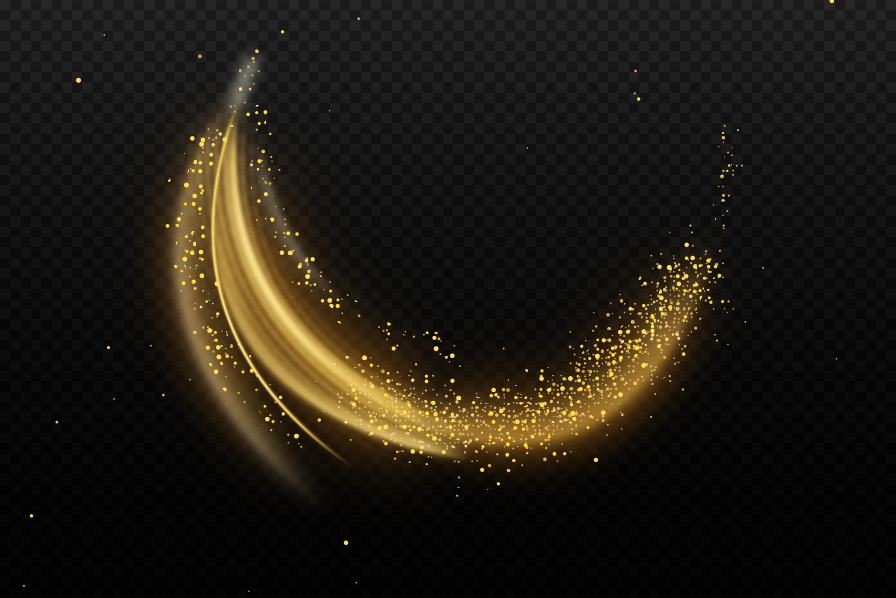
Write a Shadertoy shader that draws this background.

```glsl
// Golden crescent of glowing ribbons and glitter over a dark checkerboard.

const vec3 AMBER = vec3(0.40, 0.23, 0.03);
const vec3 BRONZE = vec3(0.46, 0.34, 0.13);
const vec3 GOLD = vec3(0.82, 0.59, 0.18);
const vec3 CREAM = vec3(1.0, 0.87, 0.56);
const vec3 SMOKE = vec3(0.42, 0.40, 0.35);
const vec3 YELLOW = vec3(1.0, 0.86, 0.16);

vec2 hash2(vec2 p) {
    vec3 q = fract(p.xyx * vec3(0.1031, 0.1030, 0.0973));
    q += dot(q, q.yzx + 33.33);
    return fract((q.xx + q.yz) * q.zy);
}

// Nearest point on a quadratic curve: x = signed distance (positive inside), y = parameter.
vec2 curve(vec2 p, vec2 a, vec2 b, vec2 c) {
    vec2 u = 2.0 * (b - a), v = a - 2.0 * b + c;
    float t = 0.0, best = 1e5;
    for (int i = 0; i <= 10; i++) {
        float s = float(i) / 10.0;
        vec2 q = a + s * (u + s * v) - p;
        if (dot(q, q) < best) { best = dot(q, q); t = s; }
    }
    for (int i = 0; i < 4; i++) {
        vec2 q = a + t * (u + t * v) - p, k = u + 2.0 * t * v;
        t = clamp(t - dot(q, k) / dot(k, k), 0.0, 1.0);
    }
    vec2 r = p - a - t * (u + t * v), k = u + 2.0 * t * v;
    return vec2(length(r) * (k.x * r.y - k.y * r.x < 0.0 ? -1.0 : 1.0), t);
}

float taper(float t, float head, float tail) {
    return smoothstep(0.0, head, t) * smoothstep(1.0, 1.0 - tail, t);
}

// Bell profile with separate widths on the outer and inner sides.
float bell(float d, float outer, float inner) {
    float x = d / (d < 0.0 ? outer : inner);
    return exp(-x * x);
}

vec3 screen(vec3 base, vec3 light) {
    return 1.0 - (1.0 - base) * (1.0 - clamp(light, 0.0, 1.0));
}

vec3 checkerboard(vec2 p) {
    vec2 cell = floor(p / 0.01725);
    float odd = mod(cell.x + cell.y, 2.0);
    float shade = mix(0.006, 0.105, pow(p.y, 1.9));
    return vec3(shade + odd * mix(0.010, 0.045, p.y));
}

// Density of glitter: x = dense golden dust, y = sparse yellow flecks.
vec2 glitterDensity(vec2 p) {
    vec2 sweep = curve(p, vec2(0.527, 0.414), vec2(0.90, 0.09), vec2(1.20, 0.62));
    vec2 inner = curve(p, vec2(0.434, 0.834), vec2(0.426, 0.463), vec2(0.81, 0.404));
    vec2 outer = curve(p, vec2(0.38, 0.805), vec2(0.195, 0.492), vec2(0.557, 0.219));
    vec2 wisp = curve(p, vec2(1.209, 0.815), vec2(1.23, 0.71), vec2(1.20, 0.60));
    vec2 tip = curve(p, vec2(0.436, 0.92), vec2(0.41, 0.88), vec2(0.39, 0.78));
    float dust = bell(sweep.x, 0.052, 0.042) * taper(sweep.y, 0.22, 0.12);
    float flecks = 0.36 * bell(inner.x, 0.022, 0.016) * taper(inner.y, 0.05, 0.15);
    flecks += 0.34 * bell(outer.x, 0.024, 0.024) * taper(outer.y, 0.06, 0.15);
    float fine = bell(wisp.x, 0.013, 0.013) * taper(wisp.y, 0.3, 0.1);
    fine += bell(tip.x, 0.012, 0.012) * taper(tip.y, 0.1, 0.3);
    return vec2(dust + 0.35 * fine + 0.4 * flecks, flecks + 0.45 * dust);
}

// One jittered dot per cell; x = coverage, y = random tint.
vec3 glitter(vec2 p, float size, float radius, float seed) {
    vec2 cell = floor(p / size);
    vec2 rnd = hash2(cell + seed), pick = hash2(cell + seed + 57.0);
    vec2 center = (cell + mix(vec2(0.25), vec2(0.75), rnd)) * size;
    float r = radius * mix(0.6, 1.15, pick.y), aa = 0.6 / iResolution.y;
    float dot1 = smoothstep(r + aa, r - aa, length(p - center));
    return vec3(dot1, pick);
}

void mainImage(out vec4 fragColor, in vec2 fragCoord) {
    vec2 p = fragCoord / iResolution.xy * vec2(1.5, 1.0);
    vec3 col = checkerboard(p);

    // Guide curves
    vec2 rim = curve(p, vec2(0.42, 0.883), vec2(0.125, 0.496), vec2(0.566, 0.131));
    vec2 wire = curve(p, vec2(0.40, 0.834), vec2(0.252, 0.443), vec2(0.605, 0.209));
    vec2 blade = curve(p, vec2(0.397, 0.834), vec2(0.334, 0.418), vec2(0.811, 0.258));
    vec2 keel = curve(p, vec2(0.391, 0.814), vec2(0.254, 0.326), vec2(0.801, 0.232));
    vec2 sweep = curve(p, vec2(0.586, 0.346), vec2(1.06, 0.098), vec2(1.199, 0.629));
    vec2 veil = curve(p, vec2(0.43, 0.785), vec2(0.445, 0.60), vec2(0.586, 0.482));
    vec2 tip = curve(p, vec2(0.436, 0.92), vec2(0.41, 0.88), vec2(0.385, 0.79));

    // Wide amber haze
    float haze = 0.85 * bell(blade.x, 0.10, 0.085) * taper(blade.y, 0.4, 0.25);
    haze = max(haze, 0.75 * bell(sweep.x, 0.05, 0.095) * taper(sweep.y, 0.3, 0.35));
    haze = max(haze, 0.48 * bell(rim.x, 0.05, 0.10) * taper(rim.y, 0.4, 0.35));
    col = screen(col, AMBER * haze);

    // Soft bands
    float fibre = 0.75 + 0.25 * sin(blade.x * 420.0 + 5.0 * blade.y);
    float grow = 0.35 + blade.y;
    col = screen(col, BRONZE * 0.62 * bell(rim.x, 0.012, 0.042) * taper(rim.y, 0.25, 0.35));
    col = screen(col, SMOKE * 0.5 * bell(rim.x, 0.018, 0.018) * taper(rim.y, 0.5, 0.2));
    col = screen(col, SMOKE * 0.55 * bell(veil.x, 0.016, 0.009) * taper(veil.y, 0.3, 0.4));
    col = screen(col, SMOKE * 0.9 * bell(tip.x, 0.018, 0.016) * taper(tip.y, 0.4, 0.3));
    col = screen(col, BRONZE * fibre * bell(blade.x, 0.055, 0.028) * taper(blade.y, 0.15, 0.2));
    col = screen(col, BRONZE * 0.95 * bell(sweep.x, 0.016, 0.045) * taper(sweep.y, 0.25, 0.25));

    // Bright ribbons
    col = screen(col, GOLD * 0.75 * bell(blade.x, 0.022 * grow, 0.012 * grow) * taper(blade.y, 0.15, 0.2));
    col = screen(col, CREAM * 0.6 * bell(blade.x, 0.012, 0.008) * taper(blade.y, 0.35, 0.55));
    col = screen(col, GOLD * 0.6 * bell(keel.x, 0.009, 0.024) * taper(keel.y, 0.4, 0.1));
    col = screen(col, CREAM * 0.5 * bell(keel.x, 0.006, 0.014) * taper(keel.y, 0.95, 0.1));
    col = screen(col, GOLD * bell(wire.x, 0.0028, 0.0035) * taper(wire.y, 0.1, 0.2));
    col = screen(col, CREAM * 0.8 * bell(wire.x, 0.002, 0.002) * taper(wire.y, 0.6, 0.3));

    // Glitter in three sizes
    vec2 density = glitterDensity(p);
    vec3 fine = glitter(p, 0.0075, 0.0016, 3.0);
    vec3 grain = glitter(p + 0.004, 0.0105, 0.0027, 19.0);
    vec3 fleck = glitter(p + 0.007, 0.0135, 0.0036, 41.0);
    col = mix(col, CREAM, 0.75 * fine.x * step(fine.y, density.x * 0.65));
    col = mix(col, mix(GOLD, CREAM, fine.z), grain.x * step(grain.y, density.x * 0.6));
    col = mix(col, mix(YELLOW, CREAM, fleck.z * 0.5), fleck.x * step(fleck.y, density.y));

    fragColor = vec4(col, 1.0);
}
```
